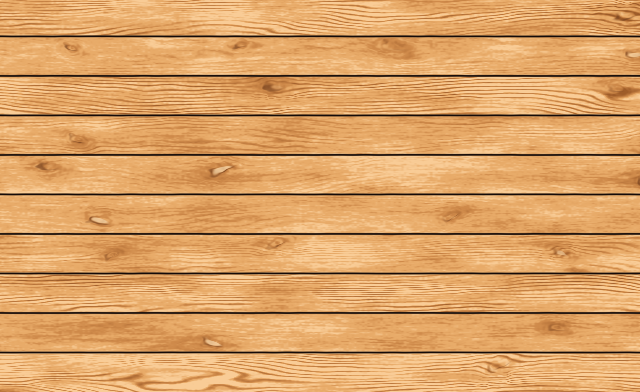
This texture is drawn by a WebGL 2 fragment shader. Its source:

```glsl
#version 300 es
precision highp float;
uniform vec2 u_resolution;
out vec4 outColor;

// Layout, in units of the canvas height
const float BOARD_PITCH = 0.1008;
const float SEAM_HALF = 0.0018;
const float SEAM_SOFT = 0.0008;
const float SEAM_WOBBLE = 0.0006;
// Grain strength of each board, bottom to top
const float GRAIN[10] = float[10](0.9, 0.2, 1.0, 0.45, 0.2, 0.2, 0.45, 1.0, 0.25, 0.9);
const float RING_LINES = 105.0;
const float RING_SWAY = 8.0;
// Knots
const float KNOT_CELL = 0.45;
const float KNOT_SIZE = 0.0135;
const float KNOT_ASPECT = 2.3;
const float KNOT_BEND = 0.8;
// Colours
const vec3 WOOD_DEEP = vec3(0.62, 0.36, 0.16);
const vec3 WOOD_DARK = vec3(0.81, 0.54, 0.29);
const vec3 WOOD_MID = vec3(0.91, 0.67, 0.41);
const vec3 WOOD_LIGHT = vec3(0.975, 0.80, 0.59);
const vec3 CHIP = vec3(0.98, 0.85, 0.67);
const vec3 KNOT_RIM = vec3(0.45, 0.25, 0.12);
const vec3 SEAM_EDGE = vec3(0.50, 0.38, 0.25);
const vec3 SEAM = vec3(0.08, 0.04, 0.03);

float hash(vec2 p) {
    vec3 q = fract(vec3(p.xyx) * 0.1031);
    q += dot(q, q.yzx + 33.33);
    return fract((q.x + q.y) * q.z);
}

float noise(vec2 p) {
    vec2 i = floor(p), f = fract(p);
    f = f * f * (3.0 - 2.0 * f);
    return mix(mix(hash(i), hash(i + vec2(1, 0)), f.x),
               mix(hash(i + vec2(0, 1)), hash(i + vec2(1, 1)), f.x), f.y);
}

// Returns grain bend, dark stain, pale splinter and brown rim
vec4 knots(vec2 p, float board, float grain, float px) {
    vec4 sum = vec4(0.0);
    float cell = floor(p.x / KNOT_CELL);
    float rough = noise(p * vec2(55.0, 120.0)) - 0.5;
    float blotch = noise(p * vec2(45.0, 110.0) + 31.0);
    for (int k = -1; k <= 1; k++) {
        vec2 id = vec2(cell + float(k) + 20.0, board * 3.0 + 11.0);
        float present = step(hash(id + 0.7), 0.8 - 0.45 * grain);
        vec2 center = vec2((cell + float(k) + mix(0.15, 0.85, hash(id))) * KNOT_CELL,
                           (board + mix(0.22, 0.78, hash(id + 5.3))) * BOARD_PITCH);
        float size = KNOT_SIZE * mix(0.7, 1.25, hash(id + 9.1));
        float tilt = mix(-0.5, 0.5, hash(id + 14.6));
        vec2 q = p - center;
        q = mat2(cos(tilt), -sin(tilt), sin(tilt), cos(tilt)) * q;
        vec2 n = q / (size * vec2(KNOT_ASPECT, 1.0));
        float e = length(n) + 0.7 * rough;
        float near = present * exp(-0.25 * e * e);
        float soft = 0.1 + 0.5 * px / size;
        // Teardrop splinter, narrow toward one end
        float drop = length(vec2(n.x, n.y * (1.6 + 1.1 * n.x) + 0.1)) + 0.55 * rough;
        float chipped = present * step(0.6, hash(id + 21.8)) * (1.0 - 0.8 * grain);
        float rings = 0.5 + 0.5 * sin(e * 8.0 + 3.0 * blotch);
        sum.x -= q.y * KNOT_BEND * near;
        sum.y += near * (0.1 + 0.7 * blotch + 0.45 * rings * smoothstep(2.2, 0.5, e));
        sum.z += chipped * (1.0 - smoothstep(0.6 - soft, 0.6 + soft, drop));
        sum.w += present * smoothstep(0.28, 0.0, abs(drop - 0.78)) * blotch * 1.4
               * smoothstep(0.6, -0.5, n.y + 0.5 * n.x);
    }
    return sum;
}

vec3 woodRamp(float t) {
    vec3 c = mix(WOOD_DARK, WOOD_MID, smoothstep(0.0, 0.5, t));
    c = mix(c, WOOD_LIGHT, smoothstep(0.5, 1.0, t));
    return mix(c, WOOD_DEEP, clamp(-1.1 * t, 0.0, 1.0));
}

void main() {
    float px = 1.0 / u_resolution.y;
    vec2 p = gl_FragCoord.xy * px;
    float board = floor(p.y / BOARD_PITCH);
    float grain = GRAIN[int(clamp(board, 0.0, 9.0))];
    float shift = board * 17.3;
    vec4 knot = knots(p, board, grain, px);

    // Growth rings: thin broken lines, swaying and closing into long eyes
    float v = p.y + knot.x + 0.008 * (noise(vec2(p.x * 3.5 + shift, board)) - 0.5);
    float sway = noise(vec2(p.x * 2.3 + shift, v * 15.0 + shift));
    float ripple = noise(vec2(p.x * 16.0 + shift, v * 60.0));
    float field = v * RING_LINES + RING_SWAY * sway + 0.8 * ripple;
    float ring = pow(0.5 + 0.5 * sin(6.2832 * field), 3.0);
    float broken = 0.25 + 1.5 * smoothstep(0.2, 0.8, noise(vec2(p.x * 6.0 + shift, v * 50.0)));

    // Fibres, pores and broad stains
    float streak = noise(vec2(p.x * 9.0 + shift, v * 120.0));
    float fibre = noise(vec2(p.x * 45.0 + shift, v * 300.0));
    float pore = noise(vec2(p.x * 150.0, v * 310.0 + shift));
    float stain = noise(vec2(p.x * 3.5 + shift, v * 24.0));
    float cloud = noise(vec2(p.x * 8.0 - shift, p.y * 18.0));
    float tone = 0.50 + 0.14 * (hash(vec2(board, 4.0)) - 0.5);
    tone += 0.32 * (streak - 0.5) + 0.36 * (fibre - 0.5) + 0.28 * (pore - 0.5);
    tone += 0.55 * (stain - 0.5) + 0.45 * (cloud - 0.5);
    tone -= 0.85 * grain * broken * (ring - 0.3125);
    tone -= 0.8 * knot.y;
    vec3 color = woodRamp(tone);

    // Knot rims and pale splinters
    color = mix(color, KNOT_RIM, 0.6 * clamp(knot.w, 0.0, 1.0));
    color = mix(color, CHIP * (0.92 + 0.12 * fibre), 0.9 * clamp(knot.z, 0.0, 1.0));

    // Dark seams between boards, slightly uneven
    float seamId = floor(p.y / BOARD_PITCH + 0.5);
    float wobble = SEAM_WOBBLE * (noise(vec2(p.x * 30.0, seamId * 7.0)) - 0.5);
    float d = abs(p.y - seamId * BOARD_PITCH + wobble);
    float soft = max(SEAM_SOFT, 0.5 * px);
    float between = step(0.5, seamId);
    float edge = 1.0 - smoothstep(SEAM_HALF, SEAM_HALF + 2.0 * soft, d);
    float gap = 1.0 - smoothstep(SEAM_HALF - soft, SEAM_HALF + soft, d);
    color = mix(color, SEAM_EDGE, 0.75 * edge * between);
    color = mix(color, SEAM, gap * between);
    outColor = vec4(color, 1.0);
}
```
